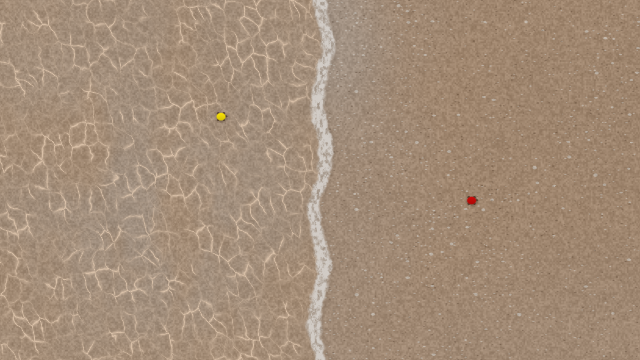
Write a WebGL 1 fragment shader that draws this texture.

```glsl
precision highp float;
uniform vec2 u_resolution;

const vec3 SAND_DRY = vec3(0.632, 0.530, 0.436);
const vec3 SAND_WET = vec3(0.632, 0.546, 0.468);
const vec3 SAND_GREY = vec3(0.640, 0.585, 0.535);
const vec3 WATER_BED = vec3(0.635, 0.540, 0.450);
const vec3 WATER_GREY = vec3(0.620, 0.560, 0.505);
const vec3 CAUSTIC = vec3(0.90, 0.80, 0.70);
const vec3 FOAM = vec3(0.83, 0.81, 0.79);
const vec3 FOAM_SHADE = vec3(0.65, 0.61, 0.57);
const vec3 PEBBLE = vec3(0.77, 0.75, 0.72);
const vec3 SHELL_YELLOW = vec3(0.96, 0.87, 0.02);
const vec3 SHELL_RED = vec3(0.78, 0.04, 0.03);
const vec3 LIMB = vec3(0.24, 0.16, 0.10);
const vec2 YELLOW_POS = vec2(0.614, 0.676);
const vec2 RED_POS = vec2(1.310, 0.443);
const float SHELL_RADIUS = 0.0125;
const float FOAM_HALF_WIDTH = 0.0175;
const float CAUSTIC_SCALE = 23.0;
const float GRAIN_SCALE = 230.0;

float hash(vec2 p) {
  vec3 q = fract(vec3(p.xyx) * 0.1031);
  q += dot(q, q.yzx + 33.33);
  return fract((q.x + q.y) * q.z);
}

vec2 hash2(vec2 p) {
  return vec2(hash(p + 17.3), hash(p + 71.9));
}

float noise(vec2 p) {
  vec2 i = floor(p), f = fract(p);
  f = f * f * (3.0 - 2.0 * f);
  return mix(mix(hash(i), hash(i + vec2(1.0, 0.0)), f.x),
             mix(hash(i + vec2(0.0, 1.0)), hash(i + 1.0), f.x), f.y);
}

float fbm(vec2 p) {
  float sum = 0.0, amp = 0.5;
  for (int i = 0; i < 4; i++) {
    sum += amp * noise(p);
    p = p * 2.03 + 19.7;
    amp *= 0.5;
  }
  return sum / 0.9375;
}

// Distance to the border between the two nearest cell centres.
float cellBorder(vec2 p) {
  vec2 base = floor(p), f = fract(p);
  vec2 near = vec2(8.0), second = vec2(8.0);
  for (int y = -1; y <= 1; y++) {
    for (int x = -1; x <= 1; x++) {
      vec2 o = vec2(float(x), float(y));
      vec2 d = o + 0.1 + 0.8 * hash2(base + o) - f;
      if (dot(d, d) < dot(near, near)) {
        second = near;
        near = d;
      } else if (dot(d, d) < dot(second, second)) {
        second = d;
      }
    }
  }
  return 0.5 * (dot(second, second) - dot(near, near)) / max(length(second - near), 0.05);
}

float caustics(vec2 p) {
  vec2 warp = vec2(fbm(p * 15.0), fbm(p * 15.0 + 43.0)) - 0.5;
  vec2 q = p + 0.05 * warp;
  q.x += 0.28 * q.y;
  float d = cellBorder(q * CAUSTIC_SCALE * vec2(1.15, 0.74));
  float fine = cellBorder(q * CAUSTIC_SCALE * vec2(1.6, 1.3) + 31.0);
  float strength = smoothstep(0.32, 0.80, noise(p * 28.0 + 9.0));
  float line = exp(-d * 20.0) * (0.10 + 0.70 * strength);
  return line + exp(-fine * 17.0) * 0.22 * noise(p * 19.0) + 0.06 * exp(-d * 6.0);
}

float shoreline(float y) {
  float wave = 0.012 * cos(6.2832 * (y - 0.262) / 0.306);
  float dip = (y - 0.43) / 0.05;
  return 0.891 + 0.016 * (y - 0.5) + wave - 0.008 * exp(-dip * dip) + 0.006 * (noise(vec2(y * 26.0, 3.0)) - 0.5);
}

// Scattered oval stones, one candidate per grid cell.
float stones(vec2 p, float scale, float share, float px) {
  vec2 cell = floor(p * scale);
  vec2 d = fract(p * scale) - 0.3 - 0.4 * hash2(cell);
  d.y *= 1.2 + 0.8 * hash(cell + 5.1);
  float radius = 0.10 + 0.13 * hash(cell + 8.7);
  float edge = px * scale;
  return step(hash(cell + 2.4), share) * (1.0 - smoothstep(radius - 0.5 * edge, radius + edge, length(d)));
}

float disc(vec2 p, vec2 radii, float px) {
  float d = (length(p / radii) - 1.0) * min(radii.x, radii.y);
  return 1.0 - smoothstep(-px, px, d);
}

// Oval shell with a head and four mirrored flippers.
vec3 addTurtle(vec3 col, vec2 p, vec3 shell, float px) {
  float r = SHELL_RADIUS;
  float shadow = disc(p - vec2(0.1, -0.2) * r, vec2(1.2, 1.05) * r, px * 2.0);
  float limbs = disc(abs(p) - vec2(0.62, 0.68) * r, vec2(0.32) * r, px * 0.7);
  limbs = max(limbs, disc(p - vec2(1.1, 0.05) * r, vec2(0.34, 0.26) * r, px * 0.7));
  col = mix(col, LIMB, max(shadow * 0.35, limbs * 0.75));
  return mix(col, shell * (0.95 + 0.1 * p.y / r), disc(p, vec2(1.0, 0.84) * r, px * 0.8));
}

void main() {
  float px = 1.0 / u_resolution.y;
  vec2 p = gl_FragCoord.xy * px;
  float offset = p.x - shoreline(p.y);
  float patches = fbm(p * 4.0 + 6.0);
  float grain = noise(p * GRAIN_SCALE) + 0.5 * noise(p * GRAIN_SCALE * 0.5) - 0.75;

  // Beach with a damp grey band, stones and dark specks.
  float damp = 1.0 - smoothstep(0.05, 0.45, offset + 0.3 * (patches - 0.5));
  vec3 beach = mix(SAND_DRY, SAND_WET, max(damp, 0.6 * smoothstep(0.45, 0.0, p.y)));
  beach *= 0.97 + 0.04 * patches;
  float greyBand = (1.0 - smoothstep(0.04, 0.24, offset)) * smoothstep(0.5, 0.85, p.y);
  beach = mix(beach, SAND_GREY, 0.7 * greyBand);
  float cluster = smoothstep(0.42, 0.65, fbm(p * 3.0 + 21.0));
  beach = mix(beach, PEBBLE, 0.7 * stones(p, 42.0, 0.04 + 0.09 * cluster, px));
  beach = mix(beach, PEBBLE, 0.55 * stones(p + 3.7, 90.0, 0.07 + 0.12 * cluster, px));
  beach = mix(beach, LIMB, 0.25 * stones(p + 7.9, 95.0, 0.07, px));
  beach += 0.090 * grain;

  // Shallow water with a web of refracted light.
  vec2 pool = (p - vec2(0.45, 0.36)) * vec2(2.4, 2.6);
  float grey = clamp(0.7 * exp(-dot(pool, pool)) + 0.35 * p.y, 0.0, 1.0);
  grey *= smoothstep(0.25, 0.70, fbm(p * vec2(8.0, 5.0) + 2.0));
  vec3 water = mix(WATER_BED, WATER_GREY, grey) * (0.965 + 0.04 * patches) + 0.090 * grain;
  float calm = 1.0 - 0.45 * smoothstep(-0.08, -0.01, offset);
  water = mix(water, CAUSTIC, clamp(caustics(p) * calm, 0.0, 0.8));

  vec3 col = mix(water, beach, smoothstep(-0.008, 0.008, offset));

  // Ragged foam ribbon with lacy froth and a damp landward rim.
  float ragged = 0.016 * (fbm(p * 50.0) - 0.5);
  float halfWidth = FOAM_HALF_WIDTH * (0.82 + 0.32 * noise(vec2(p.y * 14.0, 8.0)));
  float foamMask = 1.0 - smoothstep(-0.003 - px, 0.003 + px, abs(offset + ragged) - halfWidth);
  float froth = smoothstep(0.22, 0.72, fbm(p * vec2(130.0, 100.0)) + 0.06 + 5.0 * abs(offset));
  float wetEdge = exp(-abs(offset - 0.023) * 180.0);
  col *= 1.0 - 0.05 * wetEdge;
  col = mix(col, mix(FOAM_SHADE, FOAM, froth), foamMask * (0.65 + 0.30 * froth));

  col = addTurtle(col, p - YELLOW_POS, SHELL_YELLOW, px);
  col = addTurtle(col, p - RED_POS, SHELL_RED, px);
  gl_FragColor = vec4(clamp(col, 0.0, 1.0), 1.0);
}
```
